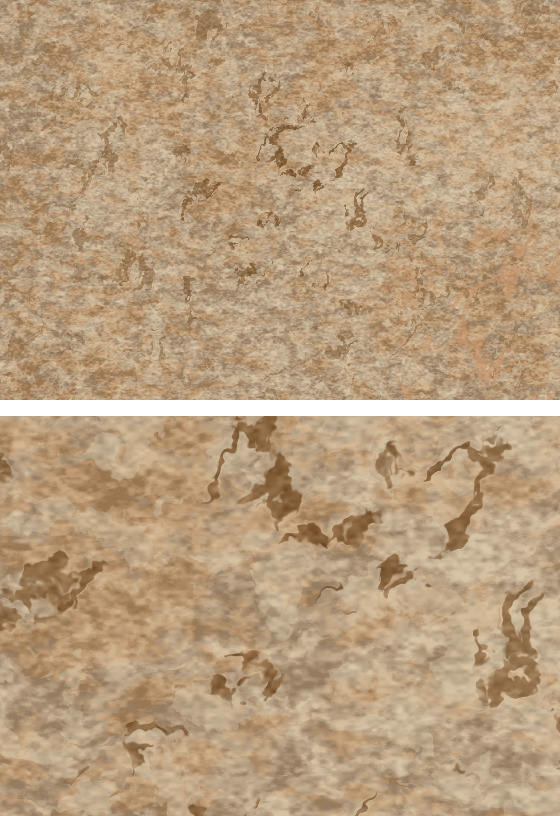
Top, the full canvas; bottom, a detail of the centre.
Write a WebGL 1 fragment shader that draws this texture.

```glsl
precision highp float;
// Marbled linoleum: fine cream and tan flecks, ragged brown veins, soft pink clay veins.

#define STREAK_SCALE vec2(30.0, 62.0)
#define GRAIN_SCALE vec2(125.0, 190.0)
#define SPECKLE_SCALE vec2(60.0, 105.0)
#define WARM_SCALE vec2(21.0, 46.0)
#define VEIN_SCALE vec2(16.0, 9.5)
#define VEIN_WIDTH 0.055
#define STREAK_CONTRAST 1.2
#define GRAIN_CONTRAST 0.8
#define CLOUD_CONTRAST 0.42
#define FLAKE_AMOUNT 0.55
#define VEIN_CENTRE vec2(0.68, 0.53)
#define CLAY_CENTRE vec2(1.27, 0.2)

uniform vec2 u_resolution;

const vec3 GREY_DARK = vec3(0.59, 0.49, 0.38);
const vec3 GREY_MID = vec3(0.715, 0.625, 0.515);
const vec3 GREY_PALE = vec3(0.84, 0.765, 0.645);
const vec3 WARM_DARK = vec3(0.60, 0.46, 0.31);
const vec3 WARM_MID = vec3(0.735, 0.595, 0.445);
const vec3 WARM_PALE = vec3(0.82, 0.71, 0.57);
const vec3 BROWN = vec3(0.49, 0.34, 0.19);
const vec3 CLAY = vec3(0.77, 0.59, 0.43);

float hash(vec2 cell) {
  vec3 h = fract(cell.xyx * vec3(0.1031, 0.1030, 0.0973));
  h += dot(h, h.yzx + 33.33);
  return fract((h.x + h.y) * h.z);
}

float noise(vec2 p) {
  vec2 i = floor(p);
  vec2 f = fract(p);
  f = f * f * (3.0 - 2.0 * f);
  return mix(mix(hash(i), hash(i + vec2(1.0, 0.0)), f.x),
             mix(hash(i + vec2(0.0, 1.0)), hash(i + 1.0), f.x), f.y);
}

// Rough fractal noise, averaging one half
float fbm(vec2 p) {
  float sum = 0.0;
  float amplitude = 0.5;
  for (int i = 0; i < 5; i++) {
    sum += amplitude * noise(p);
    p = mat2(1.96, 0.4, -0.4, 1.96) * p + 17.3;
    amplitude *= 0.6;
  }
  return sum / 1.153;
}

// Three-stop colour ramp
vec3 ramp(vec3 dark, vec3 mid, vec3 pale, float t) {
  return t < 0.5 ? mix(dark, mid, t * 2.0) : mix(mid, pale, t * 2.0 - 1.0);
}

// Soft round region, one at its centre
float region(vec2 p, vec2 centre, float radius) {
  vec2 d = (p - centre) / radius;
  return exp(-dot(d, d));
}

void main() {
  vec2 p = gl_FragCoord.xy / u_resolution.y;
  vec2 warp = vec2(fbm(p * 16.0 + 3.1), fbm(p * 16.0 + 41.7)) - 0.5;
  vec2 q = p + warp * 0.06;

  // Lightness: faint clouds, small streaks, crisp speckles and two sizes of grain
  float cloud = fbm(p * 3.5 + 8.0) - 0.5;
  float streak = fbm(mix(p, q, 0.5) * STREAK_SCALE + 5.0) - 0.5;
  float grain = 0.6 * noise(p * GRAIN_SCALE) + 0.6 * noise(p * GRAIN_SCALE * 1.6 + 70.0) - 0.6;
  float speckle = smoothstep(0.44, 0.56, fbm(p * SPECKLE_SCALE + 320.0)) - 0.5;
  float light = 0.49 + CLOUD_CONTRAST * cloud + STREAK_CONTRAST * streak;
  light += GRAIN_CONTRAST * grain + 0.26 * speckle;
  light += 0.16 * region(p, vec2(1.22, 0.66), 0.2);
  light -= 0.1 * smoothstep(0.75, 1.0, p.y) + 0.08 * smoothstep(0.35, 0.0, p.x);

  // Warmth: ochre flecks between grey-beige ones
  float warmth = fbm(mix(p, q, 0.5) * WARM_SCALE + 60.0) + 0.45 * (fbm(p * 3.5 + 90.0) - 0.5);
  warmth += 0.25 * grain + 0.05 * region(p, CLAY_CENTRE, 0.4);
  warmth = smoothstep(0.40, 0.63, warmth);
  light = clamp(light, 0.0, 1.0);
  vec3 colour = mix(ramp(GREY_DARK, GREY_MID, GREY_PALE, light),
                    ramp(WARM_DARK, WARM_MID, WARM_PALE, light), warmth);

  // Crisp pale flakes
  float flake = smoothstep(0.57, 0.62, fbm(q * vec2(26.0, 38.0) + 120.0));
  colour = mix(colour, GREY_PALE * (0.95 + 0.2 * grain), flake * FLAKE_AMOUNT);

  // Ragged clay veins in one corner
  vec2 along = mat2(0.8, 0.6, -0.6, 0.8) * q;
  float corner = region(p, CLAY_CENTRE, 0.3);
  float clayRidge = abs(fbm(along * vec2(8.0, 5.5) + 150.0) - 0.5);
  float clayWidth = 0.05 * corner * smoothstep(0.38, 0.56, fbm(q * 9.0 + 170.0));
  float clay = 1.0 - smoothstep(clayWidth - 0.012, clayWidth + 0.003, clayRidge);
  clay *= smoothstep(0.1, 0.35, corner);
  colour = mix(colour, CLAY + 0.1 * grain, clay * 0.8);

  // Broken diagonal veins, darkest near the middle, with a faint pale rim
  float middle = region(p, VEIN_CENTRE, 0.33);
  float ridge = abs(fbm(along * VEIN_SCALE + 200.0) - 0.5);
  float breaks = fbm(q * vec2(15.0, 13.0) + 240.0) + 0.09 * middle;
  float gate = smoothstep(0.57, 0.65, breaks);
  float width = VEIN_WIDTH * gate;
  float vein = gate * (1.0 - smoothstep(width * 0.6, width + 0.004, ridge));
  float rim = gate * (1.0 - smoothstep(width + 0.02, width + 0.06, ridge));
  colour = mix(colour, GREY_PALE, rim * 0.25);
  colour = mix(colour, BROWN + 0.2 * grain, vein * (0.45 + 0.45 * middle));

  gl_FragColor = vec4(colour, 1.0);
}
```
